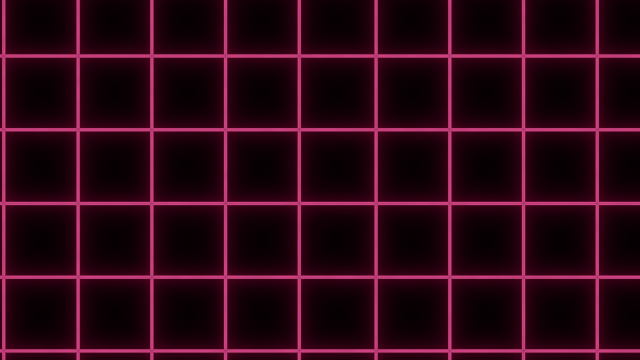
This pattern is drawn by a Shadertoy shader. Its source:

```glsl
// Neon grid: glowing pink lines on near-black square cells.
// Distance to the nearest line on each axis gives a soft core and an
// exponential halo; slow value noise makes the glow slightly uneven.
// Lengths are fractions of the canvas height.

#define PITCH 0.2048
#define ORIGIN vec2(0.0122, 0.0252)
#define WIDE_COLUMN vec2(0.9375, 0.0085)  // centre, extra width
#define EDGE_COLUMN vec2(0.115, 0.0035)   // centre, extra width
#define HALF_WIDTH 0.0047
#define SOFTNESS 0.0020
#define GLOW_REACH 0.0317
#define GLOW_LEVEL 0.205
#define UNEVENNESS 0.14
#define LINE_COLOR vec3(0.80, 0.26, 0.50)
#define GLOW_COLOR vec3(1.0, 0.01, 0.38)
#define BASE_COLOR vec3(0.008, 0.0, 0.001)

float hash(vec2 p) {
    return fract(sin(dot(p, vec2(127.1, 311.7))) * 43758.545);
}

float valueNoise(vec2 p) {
    vec2 cell = floor(p);
    vec2 f = fract(p);
    f = f * f * (3.0 - 2.0 * f);
    float low = mix(hash(cell), hash(cell + vec2(1, 0)), f.x);
    float high = mix(hash(cell + vec2(0, 1)), hash(cell + vec2(1, 1)), f.x);
    return mix(low, high, f.y);
}

// Distance to the nearest vertical (x) and horizontal (y) line
vec2 gridDistance(vec2 p) {
    // Two columns are slightly wider than the rest
    p.x -= WIDE_COLUMN.y * step(WIDE_COLUMN.x, p.x);
    p.x += EDGE_COLUMN.y * 0.5 * (1.0 - step(EDGE_COLUMN.x * 0.5, p.x));
    vec2 cell = (p - ORIGIN) / PITCH;
    return abs(fract(cell + 0.5) - 0.5) * PITCH;
}

void mainImage(out vec4 fragColor, in vec2 fragCoord) {
    vec2 p = fragCoord / iResolution.y;
    vec2 d = gridDistance(p);

    // Halo, joined smoothly in the corners
    vec2 halo = exp(-max(d - HALF_WIDTH, 0.0) / GLOW_REACH);
    float uneven = 1.0 + UNEVENNESS * (valueNoise(p * 22.0) - 0.5);
    float glow = GLOW_LEVEL * length(halo) * uneven;
    vec3 color = BASE_COLOR + GLOW_COLOR * glow;

    // Line core with a faint darker seam and small notches at crossings
    float soft = max(SOFTNESS, 0.7 / iResolution.y);
    vec2 core = 1.0 - smoothstep(HALF_WIDTH - soft, HALF_WIDTH + soft, d);
    float line = max(core.x, core.y);
    vec2 seam = 1.0 - smoothstep(0.0, HALF_WIDTH * 0.5, d);
    float shade = 1.0 - 0.06 * max(seam.x, seam.y) - 0.10 * core.x * core.y;
    shade *= 0.97 + 0.06 * valueNoise(p * 35.0 + 9.0);
    color = mix(color, LINE_COLOR * shade, line);

    fragColor = vec4(color, 1.0);
}
```
